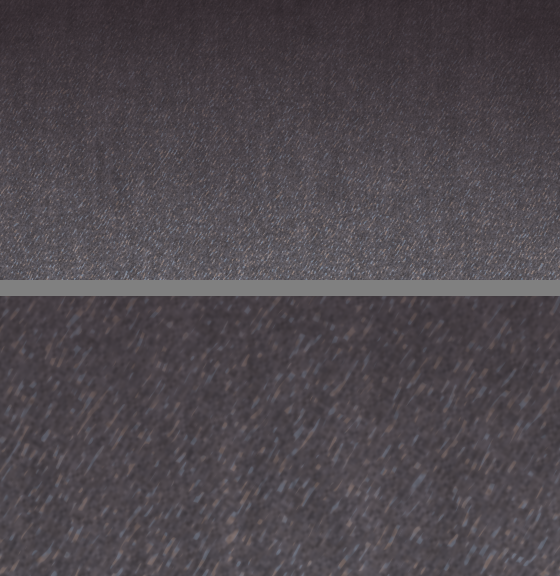
Top, the full canvas; bottom, a detail of the centre.
Reproduce this texture procedurally as a WebGL 2 fragment shader.

```glsl
#version 300 es
precision highp float;
// Dark twill cloth with fine diagonal ribs and tinted flecks, lit from below.
uniform vec2 u_resolution;
out vec4 fragColor;

float hash(vec2 cell) {
  vec3 h = fract(vec3(cell.xyx) * vec3(0.1031, 0.1030, 0.0973));
  h += dot(h, h.yzx + 33.33);
  return fract((h.x + h.y) * h.z);
}

float noise(vec2 p) {
  vec2 cell = floor(p), f = fract(p);
  f = f * f * (3.0 - 2.0 * f);
  return mix(mix(hash(cell), hash(cell + vec2(1, 0)), f.x),
             mix(hash(cell + vec2(0, 1)), hash(cell + vec2(1, 1)), f.x), f.y);
}

void main() {
  vec2 p = gl_FragCoord.xy / u_resolution.y;
  float side = gl_FragCoord.x / u_resolution.x - 0.5;

  // Light falls off towards the top and the sides
  float light = 1.0 - p.y - 0.3 * side * side;
  light += 0.10 * (noise(p * vec2(5.0, 3.0)) - 0.5);
  light = clamp(light, 0.0, 1.0);
  vec3 cloth = mix(vec3(0.216, 0.184, 0.203), vec3(0.390, 0.375, 0.396), light);

  // Uneven warp and weft threads and soft mottling
  float warp = noise(p * vec2(110.0, 7.0)) + noise(p * vec2(36.0, 3.0)) - 1.0;
  float weft = noise(p * vec2(9.0, 100.0) + 31.0) - 0.5;
  float mottle = noise(p * vec2(28.0, 22.0)) - 0.5;
  cloth *= 1.0 + 0.07 * warp + 0.05 * weft + 0.07 * mottle;

  // Diagonal ribs, broken up by very short yarn segments
  vec2 twill = vec2(dot(p, vec2(0.84, -0.54)), dot(p, vec2(0.54, 0.84)));
  float wobble = 0.9 * noise(p * vec2(40.0, 24.0));
  float rib = 0.5 + 0.5 * sin(6.2832 * (twill.x * 92.0 + wobble));
  float yarn = noise(twill * vec2(185.0, 108.0) + 19.0);
  float fuzz = noise(twill * vec2(270.0, 230.0) + 7.0) - 0.5;
  float grain = 0.25 * (rib - 0.5) + 0.6 * (yarn - 0.5) + 0.75 * fuzz;
  cloth *= 1.0 + mix(0.17, 0.38, light) * grain;

  // Bright flecks, from warm brown to cool blue
  float fleck = smoothstep(0.55, 0.85, yarn) * smoothstep(0.2, 0.75, rib);
  float hue = smoothstep(0.25, 0.75, noise(twill * vec2(150.0, 110.0) + 57.0));
  vec3 tint = mix(vec3(0.14, 0.10, 0.06), vec3(0.07, 0.12, 0.15), hue);
  cloth += tint * (fleck - 0.12) * mix(0.15, 1.0, light);
  cloth += (hue - 0.5) * vec3(-0.020, 0.0, 0.020) * light;

  fragColor = vec4(cloth, 1.0);
}
```
